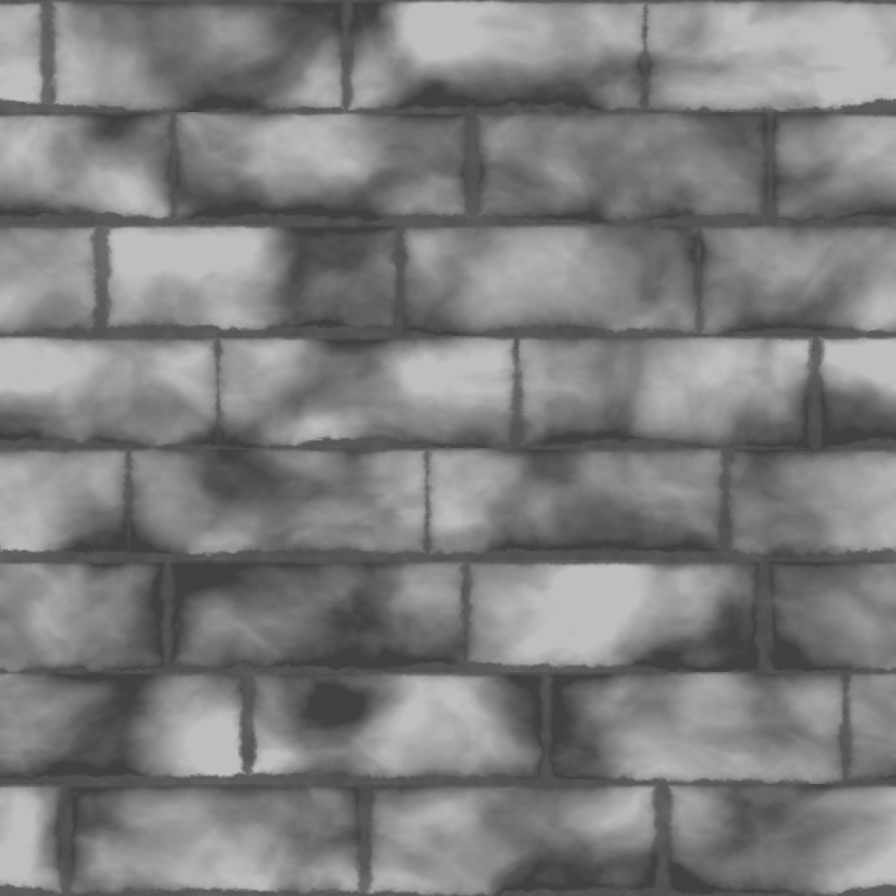
A Shadertoy shader for this texture:

```glsl
const float ROWS = 8.0;
const float COLUMNS = 3.0;
const float MORTAR_TONE = 0.335;
const float DARKEST = 0.255;
const float BRIGHTEST = 0.745;

// Joint position of each course, from the bottom, in brick lengths
const float COURSE_SHIFT[8] = float[8](0.22, 0.83, 0.56, 0.43, 0.73, 0.34, 0.58, 0.16);

float hash(vec2 p) {
    return fract(sin(dot(p, vec2(127.1, 311.7))) * 43758.5453);
}

// Value noise that wraps after the given number of cells
float noise(vec2 p, vec2 period, float seed) {
    vec2 cell = floor(p);
    vec2 f = fract(p);
    f = f * f * f * (f * (f * 6.0 - 15.0) + 10.0);
    vec2 a = mod(cell, period) + seed;
    vec2 b = mod(cell + 1.0, period) + seed;
    return mix(mix(hash(a), hash(vec2(b.x, a.y)), f.x),
               mix(hash(vec2(a.x, b.y)), hash(b), f.x), f.y);
}

float fbm(vec2 p, vec2 period, float seed, float gain) {
    float sum = 0.0, total = 0.0, weight = 1.0;
    for (int octave = 0; octave < 5; octave++) {
        sum += weight * noise(p, period, seed + float(octave) * 7.3);
        total += weight;
        weight *= gain;
        p *= 2.0;
        period *= 2.0;
    }
    return sum / total;
}

// Signed distance to an upright joint, negative inside it
float jointDistance(vec2 uv, float row, float ragged) {
    float along = uv.x * COLUMNS - COURSE_SHIFT[int(row)];
    float joint = mod(floor(along + 0.5), COLUMNS);
    float toJoint = abs(fract(along + 0.5) - 0.5) / COLUMNS;
    float taper = noise(uv * vec2(12.0, 32.0), vec2(12.0, 32.0), 5.0) - 0.4;
    float width = mix(0.001, 0.0085, hash(vec2(joint, row) + 3.7)) + 0.004 * taper;
    return toJoint - width + 0.011 * ragged;
}

// Signed distance to a bed: ragged above the course line, nearly straight below it
float bedDistance(vec2 uv, float ragged) {
    float height = (fract(uv.y * ROWS + 0.5) - 0.5) / ROWS;
    float swell = noise(uv * vec2(10.0, 16.0), vec2(10.0, 16.0), 15.0);
    float above = height - mix(0.0, 0.0135, swell) + 0.012 * ragged;
    float below = -height - mix(0.0012, 0.0045, swell) + 0.004 * ragged;
    return max(above, below);
}

// Cloudy stains that run along a course and change from one course to the next
float stoneTone(vec2 uv, float row) {
    float seed = row * 13.7 + 2.0;
    vec2 p = vec2(uv.x * 8.0, fract(uv.y * ROWS) * 1.3);
    vec2 period = vec2(8.0, 16.0);
    vec2 warp = vec2(fbm(p, period, seed + 41.0, 0.4), fbm(p, period, seed + 67.0, 0.4)) - 0.5;
    float stain = fbm(p + 0.7 * warp, period, seed, 0.42);
    float brushing = noise(uv * vec2(16.0, 180.0), vec2(16.0, 180.0), 9.0) - 0.5;
    float grain = fbm(uv * 48.0, vec2(48.0), 31.0, 0.6) - 0.5;
    float topLight = 0.04 * (fract(uv.y * ROWS) - 0.5);
    return 0.55 + 0.97 * (stain - 0.5) + 0.012 * brushing + 0.06 * grain + topLight;
}

void mainImage(out vec4 fragColor, in vec2 fragCoord) {
    vec2 uv = fragCoord / iResolution.xy;
    float row = min(floor(uv.y * ROWS), ROWS - 1.0);
    float ragged = fbm(uv * 56.0, vec2(56.0), 23.0, 0.65) - 0.5;
    float joint = jointDistance(uv, row, ragged);
    float bed = bedDistance(uv, ragged);
    float edge = min(joint, bed);

    // Stone, dimmed softly towards its joints
    float shade = 0.16 * exp(-max(edge, 0.0) / 0.008);
    float stone = clamp(stoneTone(uv, row) - shade, DARKEST, BRIGHTEST);

    // Rough mortar, patchy in the upright joints
    float grit = fbm(uv * 64.0, vec2(64.0), 53.0, 0.6) - 0.5;
    float mortar = MORTAR_TONE + 0.08 * grit;
    float softness = 0.002 + 0.5 / iResolution.y;
    float bedCover = 0.9 * (1.0 - smoothstep(-softness, softness, bed));
    float patchy = mix(0.65, 1.0, noise(uv * 24.0, vec2(24.0), 77.0));
    float jointCover = patchy * (1.0 - smoothstep(-1.5 * softness, 1.5 * softness, joint));

    fragColor = vec4(vec3(mix(stone, mortar, max(bedCover, jointCover))), 1.0);
}
```
